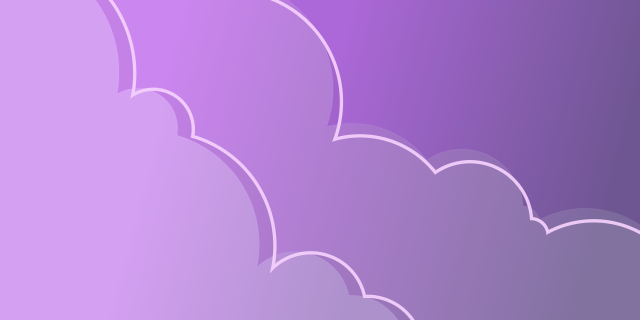
A WebGL 1 fragment shader for this background:

```glsl
precision highp float;
// Overlapping translucent lilac clouds with pale offset outlines on a violet gradient.
uniform vec2 u_resolution;

float circle(vec2 p, float x, float y, float radius) {
  return length(p - vec2(x, y)) - radius;
}

// Soft coverage of a signed distance, about one pixel wide
float cover(float d) {
  return clamp(0.5 - d * u_resolution.y, 0.0, 1.0);
}

// Distance to the far cloud bank: a sloping body with round lobes
float farCloud(vec2 p) {
  float d = (0.5 * p.x - p.y - 0.078) * 0.894;
  d = min(d, circle(p, 0.391, 0.0, 0.443));
  d = min(d, circle(p, 0.721, 0.318, 0.346));
  d = min(d, circle(p, 1.125, 0.724, 0.2995));
  d = min(d, circle(p, 1.469, 0.698, 0.1927));
  d = min(d, circle(p, 1.659, 0.737, 0.054));
  return min(d, circle(p, 1.855, 0.995, 0.305));
}

// Distance to the near cloud bank in the lower left
float nearCloud(vec2 p) {
  float d = (p.x - p.y) * 0.707;
  d = min(d, circle(p, 0.036, 0.229, 0.385));
  d = min(d, circle(p, 0.479, 0.404, 0.125));
  d = min(d, circle(p, 0.503, 0.768, 0.356));
  d = min(d, circle(p, 0.971, 0.962, 0.172));
  return min(d, circle(p, 1.148, 1.099, 0.173));
}

// Linear blend between two colours over a range of t
vec3 ramp(vec3 a, vec3 b, float start, float end, float t) {
  return mix(a, b, clamp((t - start) / (end - start), 0.0, 1.0));
}

// Lay a cloud fill, the shaded gap beside it and its outline over a colour
vec3 paintCloud(vec3 under, vec3 cloud, float fillDist, float lineDist) {
  float fill = cover(fillDist);
  float inside = cover(lineDist);
  vec3 color = under * (1.0 - 0.04 * inside * (1.0 - fill));
  color = mix(color, cloud, fill * (0.7 + 0.3 * inside));
  color += 0.025 * cover(abs(fillDist) - 0.0015);
  return mix(color, vec3(0.96, 0.82, 0.99), 0.92 * cover(abs(lineDist) - 0.0052));
}

void main() {
  // Height is one unit, y runs down from the top edge
  vec2 p = gl_FragCoord.xy / u_resolution.y;
  p.y = 1.0 - p.y;
  float t = p.x + 0.27 * p.y;

  // Tilted gradients of the sky and both clouds
  vec3 sky = ramp(vec3(0.675, 0.408, 0.847), vec3(0.431, 0.337, 0.573), 1.09, 2.08, t);
  vec3 far = ramp(vec3(0.80, 0.525, 0.941), vec3(0.51, 0.447, 0.627), 0.56, 2.07, t);
  vec3 near = ramp(vec3(0.831, 0.627, 0.945), vec3(0.675, 0.569, 0.796), 0.60, 1.354, t);

  // Fills sit slightly up and left of their outlines
  vec3 color = paintCloud(sky, far, farCloud(p + vec2(0.026, 0.039)), farCloud(p));
  color = paintCloud(color, near, nearCloud(p + vec2(0.049, 0.003)), nearCloud(p));
  gl_FragColor = vec4(color, 1.0);
}
```
